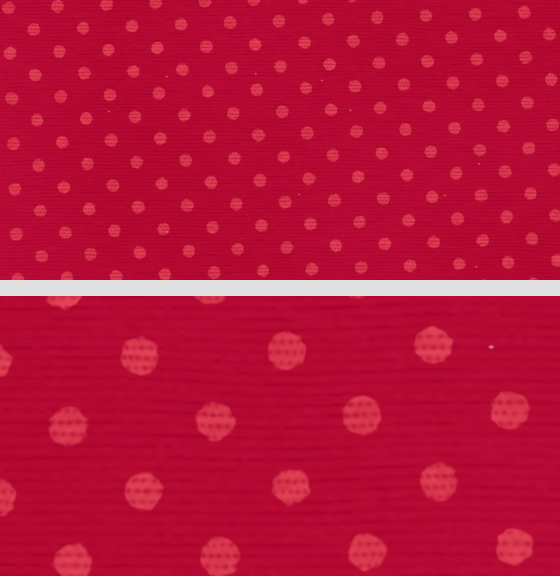
Top: the whole. Bottom: its middle third, enlarged.
This pattern is drawn by a Shadertoy shader. Its source:

```glsl
const vec2 DOT_ORIGIN = vec2(0.0365, 0.810);
const vec2 STEP_ACROSS = vec2(0.1751, 0.0062);
const vec2 STEP_UP = vec2(-0.0055, 0.1617);
const float DOT_RADIUS = 0.0222;
const float EDGE_WOBBLE = 0.0045;
const float ROW_PITCH = 0.0128;
const float STITCH_PITCH = 0.0105;
const vec3 CLOTH = vec3(0.708, 0.031, 0.190);
const vec3 CLOTH_DARK = vec3(0.625, 0.003, 0.160);
const vec3 CLOTH_LIGHT = vec3(0.755, 0.070, 0.235);
const vec3 DOT_INK = vec3(0.865, 0.245, 0.320);
const vec3 LINT = vec3(0.90, 0.58, 0.60);
const float LINT_CELL = 0.11;
const float LINT_CHANCE = 0.06;
const float TAU = 6.2831853;

float hash(vec2 p) {
    vec3 q = fract(vec3(p.xyx) * 0.1031);
    q += dot(q, q.yzx + 33.33);
    return fract((q.x + q.y) * q.z);
}

float noise(vec2 p) {
    vec2 i = floor(p), f = fract(p);
    f = f * f * (3.0 - 2.0 * f);
    return mix(mix(hash(i), hash(i + vec2(1, 0)), f.x),
               mix(hash(i + vec2(0, 1)), hash(i + vec2(1, 1)), f.x), f.y);
}

// Staggered lattice: x = coverage, y = random value of the nearest dot
vec2 dots(vec2 p, float pixel) {
    mat2 basis = mat2(STEP_ACROSS, STEP_UP);
    vec2 cell = inverse(basis) * (p - DOT_ORIGIN);
    float nearest = 1e3, seed = 0.0;
    for (int k = 0; k < 2; k++) {
        vec2 stagger = vec2(0.5 * float(k));
        vec2 id = round(cell - stagger) + stagger;
        float d = length(basis * (cell - id));
        if (d < nearest) {
            nearest = d;
            seed = hash(id * 2.0 + 57.0);
        }
    }
    float wobble = (noise(p * vec2(110.0, 150.0) + 40.0) - 0.5) * EDGE_WOBBLE;
    float edge = nearest + wobble - DOT_RADIUS - (seed - 0.5) * 0.0012;
    float soft = max(pixel, 0.0025);
    return vec2(1.0 - smoothstep(-soft, soft, edge), seed);
}

// Broken horizontal grooves: x = groove depth, y = stitch gap
vec2 knit(vec2 p) {
    float row = p.y / ROW_PITCH + 0.8 * noise(p * vec2(5.0, 9.0));
    float rowId = floor(row);
    float groove = 0.5 - 0.5 * cos(TAU * row);
    float strength = noise(vec2(p.x * 16.0, rowId * 7.3 + 11.0));
    float column = p.x / STITCH_PITCH + 0.5 * rowId + noise(p * 30.0);
    float gap = groove * (0.5 + 0.5 * cos(TAU * column));
    return vec2(groove * groove * (0.25 + strength), gap);
}

// Sparse pale fibres
float lint(vec2 p, float pixel) {
    vec2 id = floor(p / LINT_CELL);
    vec2 center = 0.2 + 0.6 * vec2(hash(id + 3.7), hash(id + 9.1));
    vec2 offset = p - (id + center) * LINT_CELL;
    float d = length(offset * vec2(0.7, 1.0)) - 0.002;
    return step(hash(id + 21.0), LINT_CHANCE) * (1.0 - smoothstep(-pixel, pixel, d));
}

void mainImage(out vec4 fragColor, in vec2 fragCoord) {
    vec2 p = fragCoord / iResolution.y;
    float pixel = 1.0 / iResolution.y;
    vec2 weave = knit(p);
    float grain = noise(p * vec2(120.0, 210.0));
    float streak = noise(p * vec2(28.0, 130.0) + 70.0);

    // Cloth with grooves, fuzz and broad fading
    vec3 color = mix(CLOTH, CLOTH_DARK, 0.62 * weave.x);
    color = mix(color, CLOTH_LIGHT, 0.42 * streak * grain + 0.12 * grain);
    float fade = noise(p * 2.3 + 5.0) - 0.5 + 0.35 * (0.5 - p.x * pixel * iResolution.y * 0.5);
    color += fade * vec3(0.025, 0.012, 0.025);

    // Printed dots, worn where stitches open
    vec2 dot2 = dots(p, pixel);
    float wear = 0.30 * weave.y + 0.22 * weave.x + 0.20 * (1.0 - grain);
    float ink = dot2.x * clamp(1.08 - wear - 0.10 * dot2.y, 0.0, 1.0);
    color = mix(color, DOT_INK + 0.05 * (streak - 0.5), ink);

    color = mix(color, LINT, 0.75 * lint(p, pixel));
    fragColor = vec4(clamp(color, 0.0, 1.0), 1.0);
}
```
